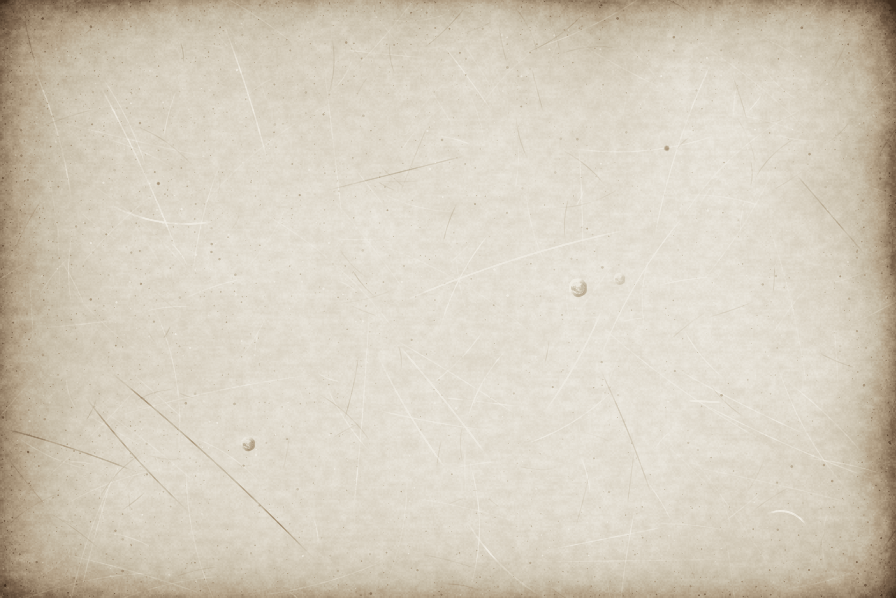
Reproduce this texture procedurally as a WebGL 1 fragment shader.

```glsl
precision highp float;
uniform vec2 u_resolution;

float hash(vec2 p) {
  vec3 q = fract(vec3(p.xyx) * 0.1031);
  q += dot(q, q.yzx + 33.33);
  return fract((q.x + q.y) * q.z);
}

float noise(vec2 p) {
  vec2 i = floor(p), f = fract(p);
  f = f * f * (3.0 - 2.0 * f);
  return mix(mix(hash(i), hash(i + vec2(1, 0)), f.x),
             mix(hash(i + vec2(0, 1)), hash(i + vec2(1, 1)), f.x), f.y);
}

float fbm(vec2 p) {
  float sum = 0.0, amp = 0.5;
  for (int i = 0; i < 5; i++) {
    sum += amp * noise(p);
    p = mat2(1.6, 1.2, -1.2, 1.6) * p + 7.3;
    amp *= 0.5;
  }
  return sum;
}

// Worn line from a to b, bowed sideways, fading at both ends
float scratch(vec2 p, vec2 a, vec2 b, float bow, float width, float px) {
  vec2 axis = b - a;
  float len = length(axis);
  axis /= len;
  float t = dot(p - a, axis) / len;
  float across = dot(p - a, vec2(-axis.y, axis.x)) - bow * 4.0 * t * (1.0 - t);
  float ends = smoothstep(0.0, 0.2, t) * smoothstep(1.0, 0.8, t);
  float wear = 0.3 + 0.7 * noise(p * 55.0 + a * 91.0);
  return ends * wear * (1.0 - smoothstep(width * 0.5, width * 0.5 + px, abs(across)));
}

// Randomly placed hairlines
float hairlines(vec2 p, float aspect, float seed, float reach, float px) {
  float sum = 0.0;
  for (int i = 0; i < 90; i++) {
    vec2 k = vec2(float(i) + 1.0, seed);
    vec2 a = vec2(hash(k) * aspect, hash(k + 17.0));
    float angle = 6.2832 * hash(k + 31.0);
    float len = reach * (0.25 + hash(k + 47.0));
    vec2 b = a + len * vec2(cos(angle), sin(angle));
    float bow = (hash(k + 59.0) - 0.5) * len * 0.16;
    sum += scratch(p, a, b, bow, 0.0003, px) * (0.3 + 0.7 * hash(k + 71.0));
  }
  return min(sum, 1.3);
}

float specks(vec2 p, float scale, float density, float px) {
  vec2 cell = floor(p * scale);
  vec2 center = 0.3 + 0.4 * vec2(hash(cell + 3.0), hash(cell + 19.0));
  float size = hash(cell + 41.0);
  float radius = (0.03 + 0.12 * size * size) / scale;
  float d = length(fract(p * scale) - center) / scale;
  float strength = 0.3 + 0.7 * hash(cell + 83.0);
  return strength * step(1.0 - density, hash(cell + 67.0)) * (1.0 - smoothstep(radius - 0.4 * px, radius + 0.7 * px, d));
}

// Pit: x is shadow, y is highlight
vec2 dent(vec2 p, vec2 c, float r, float px) {
  vec2 q = p - c;
  float d = length(q) + r * 0.3 * (noise(q / r * 1.5 + 9.0) - 0.5);
  float rim = 1.0 - smoothstep(r * 0.08, r * 0.08 + px * 1.3, abs(d - r));
  float inside = 1.0 - smoothstep(r * 0.7, r, d);
  float side = dot(q, vec2(0.75, -0.66)) / r;
  float crease = inside * smoothstep(0.35, 0.75, fbm(q / r * 1.7 + 4.0));
  return vec2(rim * smoothstep(-1.1, 0.8, side) + crease, rim * smoothstep(0.3, -0.8, side) + inside * 0.4);
}

float edgeBand(float d, float near, float nearWidth, float far, float farWidth) {
  d = max(d, 0.0);
  return near * exp(-d / nearWidth) + far * exp(-d / farWidth);
}

vec3 paper(float dark) {
  vec3 c = mix(vec3(0.92, 0.905, 0.87), vec3(0.85, 0.82, 0.76), clamp(dark / 0.2, 0.0, 1.0));
  c = mix(c, vec3(0.78, 0.74, 0.66), clamp(dark / 0.2 - 1.0, 0.0, 1.0));
  c = mix(c, vec3(0.71, 0.64, 0.54), clamp(dark / 0.2 - 2.0, 0.0, 1.0));
  c = mix(c, vec3(0.61, 0.53, 0.43), clamp(dark / 0.2 - 3.0, 0.0, 1.0));
  c = mix(c, vec3(0.49, 0.40, 0.31), clamp(dark / 0.2 - 4.0, 0.0, 1.0));
  return mix(c, vec3(0.25, 0.18, 0.12), clamp((dark - 1.0) / 0.5, 0.0, 1.0));
}

void main() {
  float px = 1.0 / u_resolution.y, aspect = u_resolution.x * px;
  vec2 p = gl_FragCoord.xy * px;
  float cloud = fbm(p * 5.0) - 0.48, grain = fbm(p * 75.0) - 0.48;
  float fibre = noise(p * vec2(25.0, 260.0)) - 0.5;

  // Burnt border and stained surface
  vec2 e = p + 0.035 * cloud;
  float border = edgeBand(e.x, 0.30, 0.035, 0.42, 0.13) + edgeBand(aspect - e.x, 0.44, 0.035, 0.38, 0.10)
               + edgeBand(1.0 - e.y, 0.36, 0.022, 0.38, 0.09) + edgeBand(e.y, 0.26, 0.025, 0.34, 0.08);
  float upperLeft = smoothstep(0.75, -0.4, p.x - 0.6 * p.y);
  float dark = 0.05 + border * (1.0 + 0.5 * cloud) + 0.06 * upperLeft + 0.13 * cloud;
  dark += (0.14 + 0.22 * border) * grain + 0.04 * fibre;
  dark += (0.05 + 0.08 * border) * (hash(floor(p * 340.0)) - 0.5);

  // Fine wear
  float density = clamp(0.03 + 0.07 * upperLeft + 0.2 * border, 0.0, 0.25);
  float shade = 0.42 * specks(p, 75.0, density, px) + 0.35 * specks(p + 5.0, 130.0, density, px);
  shade += 0.22 * hairlines(p, aspect, 5.0, 0.10, px);
  float shine = 0.25 * specks(p + 11.0, 90.0, density * 0.4, px);
  shine += 0.19 * hairlines(p, aspect, 83.0, 0.30, px) + 0.17 * hairlines(p, aspect, 149.0, 0.12, px);

  // Deep scratches
  shade += 0.55 * scratch(p, vec2(0.17, 0.39), vec2(0.54, 0.05), 0.008, 0.0009, px);
  shade += 0.40 * scratch(p, vec2(0.00, 0.285), vec2(0.23, 0.21), 0.004, 0.0008, px);
  shade += 0.45 * scratch(p, vec2(0.14, 0.34), vec2(0.32, 0.14), -0.006, 0.0009, px);
  shade += 0.30 * scratch(p, vec2(1.00, 0.39), vec2(1.09, 0.17), 0.004, 0.0005, px);
  shade += 0.32 * scratch(p, vec2(1.33, 0.71), vec2(1.45, 0.57), 0.0, 0.0006, px);
  shade += 0.32 * scratch(p, vec2(0.54, 0.68), vec2(0.78, 0.74), 0.0, 0.0005, px);

  // Pale scratches
  shine += 0.28 * scratch(p, vec2(0.18, 0.66), vec2(0.36, 0.63), -0.016, 0.0014, px);
  shine += 0.22 * scratch(p, vec2(0.66, 0.49), vec2(1.07, 0.62), 0.012, 0.0010, px);
  shine += 0.22 * scratch(p, vec2(0.63, 0.41), vec2(0.75, 0.21), -0.006, 0.0010, px);
  shine += 0.22 * scratch(p, vec2(0.66, 0.43), vec2(0.82, 0.23), 0.003, 0.0012, px);
  shine += 0.28 * scratch(p, vec2(0.78, 0.13), vec2(0.91, 0.00), -0.012, 0.0010, px);
  shine += 0.24 * scratch(p, vec2(0.37, 0.97), vec2(0.45, 0.72), 0.004, 0.0008, px);
  shine += 0.24 * scratch(p, vec2(0.16, 0.87), vec2(0.30, 0.57), 0.006, 0.0008, px);
  shine += 0.24 * scratch(p, vec2(0.05, 0.90), vec2(0.12, 0.66), 0.010, 0.0008, px);
  shine += 0.22 * scratch(p, vec2(1.01, 0.49), vec2(0.91, 0.31), 0.006, 0.0008, px);
  shine += 0.35 * scratch(p, vec2(1.28, 0.14), vec2(1.35, 0.12), 0.014, 0.0018, px);
  shine += 0.32 * scratch(p, vec2(1.15, 0.33), vec2(1.21, 0.327), 0.0, 0.0012, px);

  // Pits
  vec2 pits = dent(p, vec2(0.967, 0.518), 0.013, px) + 0.4 * dent(p, vec2(1.036, 0.533), 0.008, px);
  pits += dent(p, vec2(0.415, 0.257), 0.010, px) * vec2(1.1, 0.3);
  shade += 0.45 * pits.x + 0.6 * (1.0 - smoothstep(0.002, 0.006, length(p - vec2(1.115, 0.752))));
  shade += 0.6 * (1.0 - smoothstep(0.001, 0.004, length(p - vec2(0.265, 0.693))));
  shine += 0.25 * pits.y;

  vec3 color = paper(max(dark + shade - shine * 0.7, 0.0));
  gl_FragColor = vec4(color + 0.06 * min(shine, 1.0), 1.0);
}
```
